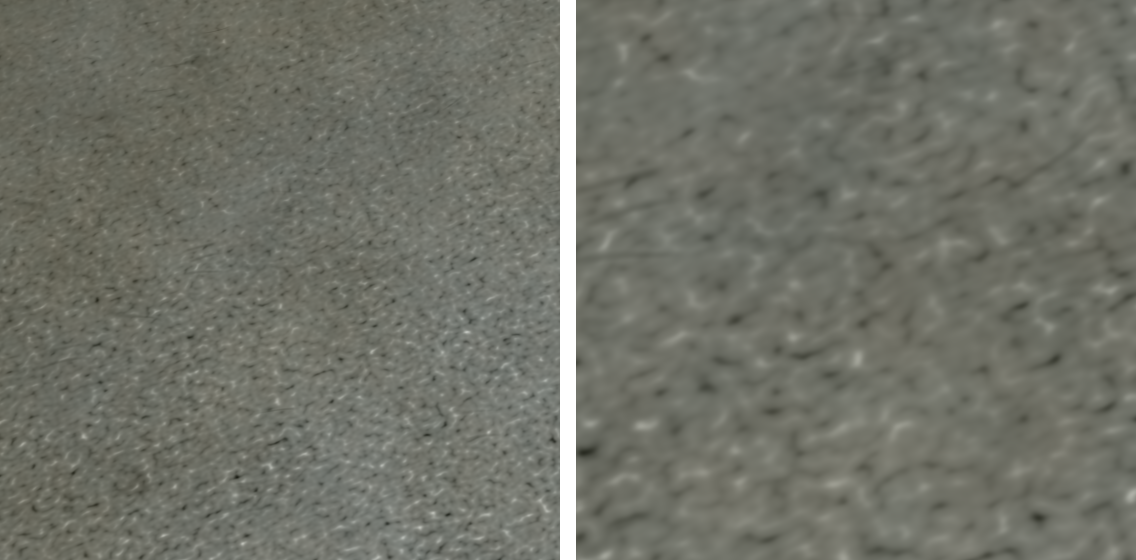
Left: the whole. Right: its middle third, enlarged.
Reproduce this texture procedurally as a WebGL 2 fragment shader.

```glsl
#version 300 es
precision highp float;
// A worn grey-olive carpet seen at a slant: fine slanted pile grains that
// grow coarser and stronger towards the viewer, under soft uneven light.
// Grains, creases and stains are all layers of gradient noise.
uniform vec2 u_resolution;
out vec4 fragColor;

const vec3 WARM_PILE = vec3(0.434, 0.433, 0.383);
const vec3 COOL_PILE = vec3(0.430, 0.444, 0.418);
const float GRAIN_ANGLE = 0.42;

// Integer hash giving a unit gradient for one lattice point
vec2 latticeGradient(ivec2 cell, uint seed) {
    uint h = uint(cell.x) * 1597u + uint(cell.y) * 51749u + seed * 7919u;
    h = h * 747797u + 28913u;
    h = ((h >> 15u) ^ h) * 277803u;
    h = ((h >> 13u) ^ h) * 668265u;
    h ^= h >> 16u;
    float angle = float(h & 65535u) / 65536.0 * 6.28319;
    return vec2(cos(angle), sin(angle));
}

float gradientNoise(vec2 p, uint seed) {
    ivec2 cell = ivec2(floor(p));
    vec2 f = fract(p);
    vec2 blend = f * f * f * (f * (f * 6.0 - 15.0) + 10.0);
    float a = dot(latticeGradient(cell, seed), f);
    float b = dot(latticeGradient(cell + ivec2(1, 0), seed), f - vec2(1, 0));
    float c = dot(latticeGradient(cell + ivec2(0, 1), seed), f - vec2(0, 1));
    float d = dot(latticeGradient(cell + ivec2(1, 1), seed), f - vec2(1, 1));
    return mix(mix(a, b, blend.x), mix(c, d, blend.x), blend.y);
}

vec2 rotate(vec2 p, float angle) {
    float c = cos(angle), s = sin(angle);
    return vec2(c * p.x + s * p.y, c * p.y - s * p.x);
}

// Foreshortened floor coordinates: detail tightens with height
vec2 floorPlane(vec2 uv) {
    return vec2((uv.x - 0.5) * (1.0 + 0.35 * uv.y), uv.y + 0.22 * uv.y * uv.y);
}

// Short slanted pile strokes; the cubic term lifts the strongest specks
float pileGrain(vec2 p, float frequency) {
    vec2 warp = vec2(gradientNoise(p * 24.0, 1u), gradientNoise(p * 24.0, 2u));
    vec2 q = rotate(p + 0.004 * warp, GRAIN_ANGLE) * vec2(0.8, 1.15);
    float coarse = gradientNoise(q * frequency, 3u);
    float fine = gradientNoise(q * frequency * 1.7 + 7.3, 4u);
    float grain = coarse + 0.6 * fine;
    return grain * (0.65 + 2.0 * grain * grain);
}

// Broad blotches: octaves of falling strength
float stains(vec2 p) {
    float sum = 0.0, weight = 1.0, frequency = 4.0;
    for (uint octave = 0u; octave < 4u; octave++) {
        sum += weight * gradientNoise(p * frequency, 20u + octave);
        weight *= 0.8;
        frequency *= 2.0;
    }
    return sum;
}

// Sparse thin dark folds along the zero line of a stretched noise
float creases(vec2 p) {
    vec2 q = rotate(p, 0.32) * vec2(7.0, 20.0);
    float ridge = 1.0 - smoothstep(0.0, 0.10, abs(gradientNoise(q, 5u)));
    float presence = smoothstep(0.12, 0.42, gradientNoise(p * 9.0, 6u));
    return ridge * presence;
}

void main() {
    vec2 uv = gl_FragCoord.xy / u_resolution;
    vec2 ground = floorPlane(uv);

    // Uneven light and colour tint
    float nearness = 1.0 - uv.y;
    float glow = smoothstep(0.1, 1.0, uv.x * 0.6 + nearness * 0.45);
    float tint = gradientNoise(uv * 3.5, 10u);
    float coolness = clamp(0.1 + 0.85 * glow + 0.7 * tint, 0.0, 1.0);
    vec3 color = mix(WARM_PILE, COOL_PILE, coolness);
    color += 0.07 * (glow - 0.47) + 0.036 * stains(ground);

    // Pile relief, fading with distance and in worn patches
    float wear = 1.0 + 0.5 * gradientNoise(ground * 8.0, 11u);
    float contrast = mix(0.075, 0.165, nearness * nearness * (3.0 - 2.0 * nearness));
    contrast += 0.03 * (uv.x - 0.5);
    color += pileGrain(ground, 58.0) * contrast * wear;

    // Folds and faint chroma speckle
    color -= 0.05 * creases(ground);
    color += vec3(0.008, -0.003, -0.008) * gradientNoise(ground * 18.0, 12u);

    fragColor = vec4(clamp(color, 0.0, 1.0), 1.0);
}
```
